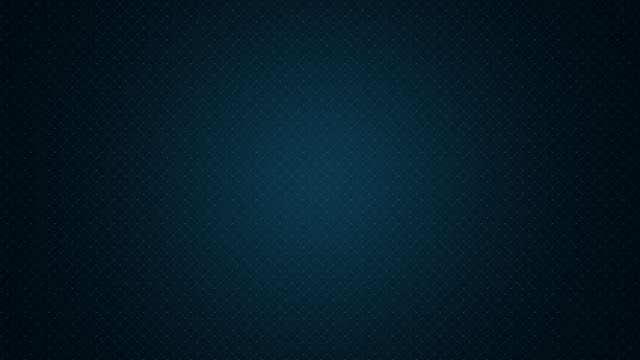
This background is drawn by a Shadertoy shader. Its source:

```glsl
// A deep teal spotlight fading to near-black navy, overlaid with a faint
// staggered dot lattice. The glow is a radial exponential falloff; the dots
// and hairlines come from a grid folded along its two diagonals.

#define GLOW_CENTER vec2(0.0, 0.0)
#define GLOW_RADIUS 0.53
#define GLOW_POWER 1.65
#define CORE_COLOR vec3(0.048, 0.212, 0.292)
#define EDGE_COLOR vec3(-0.006, 0.028, 0.052)
#define DOT_COLOR vec3(0.45, 0.70, 0.75)
#define COLUMNS 54.0
#define LATTICE_SHIFT vec2(0.125, 0.015)
#define DOT_RADIUS 0.0016
#define DOT_ALPHA 0.15
#define LINE_WIDTH 0.0012
#define LINE_ALPHA 0.018

// Radial light, measured in canvas heights from the middle.
vec3 spotlight(vec2 p) {
    float r = length(p - GLOW_CENTER) / GLOW_RADIUS;
    return max(mix(EDGE_COLOR, CORE_COLOR, exp(-pow(r, GLOW_POWER))), 0.0);
}

// Distances to the nearest lattice line along each diagonal.
vec2 diagonalDistance(vec2 p, float period) {
    vec2 cell = p / period - LATTICE_SHIFT;
    vec2 diagonal = vec2(cell.x + cell.y, cell.x - cell.y);
    return abs(fract(diagonal + 0.5) - 0.5) * period * 0.70710678;
}

void mainImage(out vec4 fragColor, in vec2 fragCoord) {
    float pixel = 1.0 / iResolution.y;
    float aspect = iResolution.x * pixel;
    vec2 p = fragCoord * pixel;

    // Background glow
    vec3 color = spotlight(p - 0.5 * vec2(aspect, 1.0));

    // Hairlines and the dots where they cross
    vec2 d = diagonalDistance(p, aspect / COLUMNS);
    float line = 1.0 - smoothstep(0.0, LINE_WIDTH + pixel, min(d.x, d.y));
    float dots = 1.0 - smoothstep(DOT_RADIUS - 0.5 * pixel,
                                  DOT_RADIUS + 0.5 * pixel, length(d));
    color = mix(color, DOT_COLOR, LINE_ALPHA * line);
    color = mix(color, DOT_COLOR, DOT_ALPHA * dots);

    fragColor = vec4(color, 1.0);
}
```
